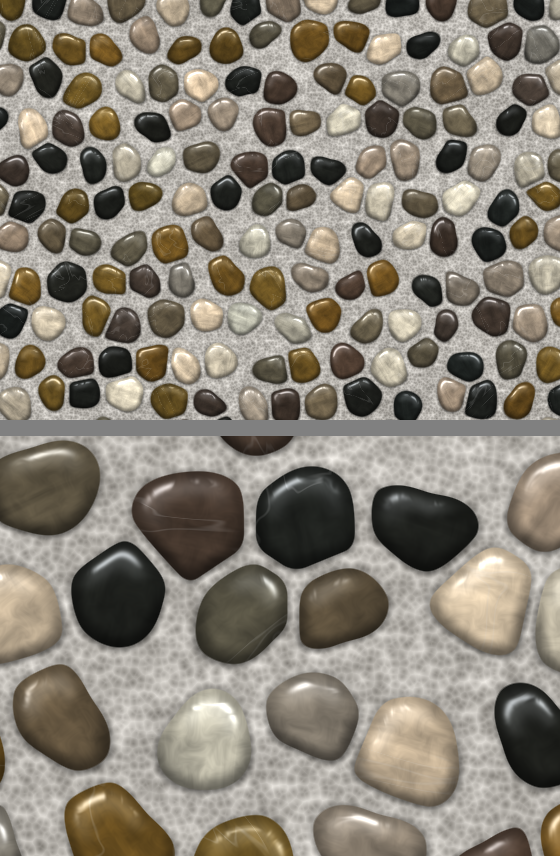
Top: the whole. Bottom: its middle third, enlarged.
Give the GLSL for this texture, as a WebGL 1 fragment shader.

```glsl
precision highp float;
// Glossy river pebbles set in pale, gritty mortar.
uniform vec2 u_resolution;

vec2 hash2(vec2 p) {
  return fract(sin(vec2(dot(p, vec2(127.1, 311.7)), dot(p, vec2(269.5, 183.3)))) * 43758.5);
}

// Pebble centre of a grid cell: staggered rows plus jitter
vec2 site(vec2 id) {
  float stagger = mod(id.y, 2.0) * 0.5 - 0.25;
  return id + 0.5 + vec2(stagger, 0.0) + (hash2(id) - 0.5) * vec2(0.42, 0.5);
}

float smoothMin(float a, float b, float k) {
  float h = max(k - abs(a - b), 0.0) / k;
  return min(a, b) - h * h * k * 0.25;
}

// Cellular noise: distance to the nearest scattered point
float grit(vec2 p) {
  vec2 base = floor(p);
  float nearest = 4.0;
  for (int j = -1; j <= 1; j++)
    for (int i = -1; i <= 1; i++) {
      vec2 id = base + vec2(i, j);
      vec2 r = id + hash2(id + 51.0) - p;
      nearest = min(nearest, dot(r, r));
    }
  return sqrt(nearest);
}

// Layered, warped sines, roughly -1 to 1
float waves(vec2 p) {
  float sum = 0.0, amp = 0.6;
  for (int i = 0; i < 4; i++) {
    p = mat2(0.8, 0.6, -0.6, 0.8) * p * 1.7;
    p += 0.6 * sin(p.yx * 1.3 + float(i));
    sum += amp * sin(p.x) * cos(p.y);
    amp *= 0.6;
  }
  return sum;
}

vec3 stoneColor(float pick) {
  vec3 c = vec3(0.11, 0.12, 0.11);                      // black
  c = mix(c, vec3(0.25, 0.21, 0.18), step(0.20, pick)); // dark umber
  c = mix(c, vec3(0.40, 0.31, 0.13), step(0.30, pick)); // ochre
  c = mix(c, vec3(0.37, 0.34, 0.27), step(0.47, pick)); // olive grey
  c = mix(c, vec3(0.53, 0.50, 0.45), step(0.62, pick)); // warm grey
  return mix(c, vec3(0.76, 0.73, 0.65), step(0.77, pick)); // cream
}

void main() {
  vec2 p = gl_FragCoord.xy / u_resolution.y * 10.6 + 20.0;
  float pixel = 10.6 / u_resolution.y;

  // Nearest pebble centre
  vec2 base = floor(p), cell = base;
  float nearest = 9.0;
  for (int j = -1; j <= 1; j++)
    for (int i = -1; i <= 1; i++) {
      vec2 id = base + vec2(i, j);
      float dist = length(site(id) - p);
      if (dist < nearest) { nearest = dist; cell = id; }
    }
  vec2 centre = site(cell), rel = p - centre;

  // Rounded distance to the border shared with neighbours
  float border = 1.0;
  for (int j = -2; j <= 2; j++)
    for (int i = -2; i <= 2; i++) {
      if (i == 0 && j == 0) continue;
      vec2 other = site(cell + vec2(i, j));
      float edge = dot(0.5 * (centre + other) - p, normalize(other - centre));
      border = smoothMin(border, edge, 0.1);
    }

  // Wobbly ellipse kept inside its own cell
  vec2 rndA = hash2(cell + 7.3), rndB = hash2(cell + 19.1), rndC = hash2(cell + 33.7);
  float turn = rndA.x * 6.283;
  vec2 q = mat2(cos(turn), -sin(turn), sin(turn), cos(turn)) * rel;
  float angle = atan(q.y, q.x + 1e-5);
  float wobble = 1.0 + 0.06 * sin(2.0 * angle + rndB.x * 6.0) + 0.07 * sin(3.0 * angle + rndB.y * 6.0);
  float size = mix(0.43, 0.58, rndA.y);
  float ratio = mix(0.66, 0.92, rndB.x);
  float ellipse = (length(q / vec2(1.0, ratio)) / wobble - size) * ratio;
  float d = -smoothMin(-ellipse, border - 0.05, 0.1);

  // Mortar: coarse to fine grit, soft stains, contact shadow
  float grain = 0.16 * (grit(p * 3.0 + 0.3 * waves(p * 4.0)) - 0.45)
              + 0.17 * (grit(p * 8.0) - 0.45) + 0.20 * (grit(p * 15.0) - 0.45);
  vec3 mortar = vec3(0.735, 0.72, 0.695) + grain + 0.035 * waves(p * 0.7);
  float below = smoothstep(0.3, -0.4, rel.y);
  mortar *= 1.0 - mix(0.18, 0.42, below) * smoothstep(0.06, -0.01, d);

  // Stone: mottling, bands and pale veins
  vec2 seed = rndC * 40.0;
  vec3 stone = stoneColor(rndC.x) * mix(0.85, 1.15, rndC.y);
  stone *= mix(vec3(1.06, 0.98, 0.92), vec3(0.96, 1.0, 1.03), rndB.y);
  stone *= 1.0 + 0.16 * waves(q * vec2(2.0, 5.0) + seed) + 0.10 * waves(q * 9.0 + seed);
  float vein = 1.0 - smoothstep(0.0, 0.06, abs(waves(q * vec2(1.2, 2.2) + seed.yx) + 0.15));
  stone = mix(stone, stone * 0.7 + 0.25, 0.45 * vein * step(0.5, rndA.y));

  // Domed shading with a wet highlight along the upper edge
  float depth = max(-d, 0.0);
  vec2 outward = rel / (length(rel) + 0.001);
  float rim = 1.0 - smoothstep(0.0, 0.14, depth);
  stone *= 1.0 - rim * mix(0.15, 0.48, smoothstep(0.5, -0.6, outward.y));
  float facing = dot(outward, normalize(vec2(rndB.y - 0.6, 1.0)));
  float broken = smoothstep(-0.35, 0.35, waves(rel * 4.0 + seed));
  float streak = exp(-pow((depth - 0.09) / 0.026, 2.0)) * smoothstep(0.55, 0.95, facing);
  float sheen = exp(-pow((depth - 0.13) / 0.08, 2.0)) * smoothstep(0.1, 1.0, facing);
  stone += vec3(0.95, 0.97, 1.0) * (0.55 * streak * broken + 0.15 * sheen);

  vec3 color = mix(mortar, stone, clamp(0.5 - d / (1.3 * pixel), 0.0, 1.0));
  gl_FragColor = vec4(clamp(color, 0.0, 1.0), 1.0);
}
```
